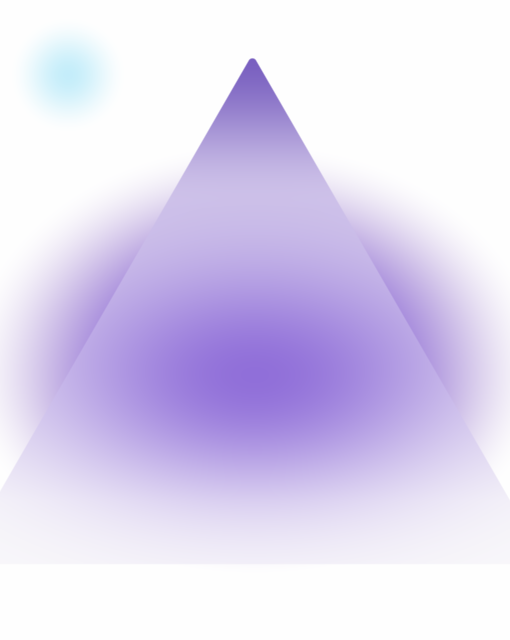
Give the GLSL for this background, as a WebGL 1 fragment shader.

```glsl
precision highp float;
// Soft violet halo behind a tall translucent triangle, with a small cyan glow at the upper left.
uniform vec2 u_resolution;

// Signed distance to a downward-opening 60 degree wedge with a rounded tip.
float roundedWedge(vec2 q, float radius) {
  q.x = abs(q.x);
  float along = dot(q, vec2(0.5, -0.8660254));
  float side = dot(q, vec2(0.8660254, 0.5));
  return (along < 0.0 ? length(q) : side) - radius;
}

// Vertical wash of the triangle: deep violet, lavender, then near white.
vec3 triangleWash(float y) {
  vec3 wash = mix(vec3(0.83, 0.79, 0.92), vec3(0.47, 0.37, 0.75), smoothstep(0.674, 0.922, y));
  return mix(wash, vec3(0.978, 0.975, 0.982), 1.0 - clamp((y - 0.219) / 0.455, 0.0, 1.0));
}

void main() {
  // Canvas heights, centred horizontally
  vec2 p = (gl_FragCoord.xy - vec2(0.5 * u_resolution.x, 0.0)) / u_resolution.y;
  float pixel = 1.0 / u_resolution.y;
  vec3 violet = vec3(0.565, 0.435, 0.85);
  vec3 color = vec3(0.997);

  // Cyan glow
  float cyanGlow = 1.0 - smoothstep(0.0, 0.094, length(p - vec2(-0.292, 0.883)));
  color = mix(color, vec3(0.77, 0.93, 0.98), cyanGlow);

  // Back halo, flatter below its centre and greyer toward the rim
  vec2 fromGlow = p - vec2(0.0, 0.414);
  float stretch = mix(1.45, 1.25, smoothstep(-0.1, 0.1, fromGlow.y));
  float halo = 1.0 - smoothstep(0.169, 0.46, length(fromGlow * vec2(1.0, stretch)));
  color = mix(color, mix(vec3(0.57, 0.43, 0.76), violet, halo), halo);

  // Triangle with a wide inner glow
  vec2 inner = fromGlow / vec2(0.319, 0.182);
  vec3 triangleColor = mix(triangleWash(p.y), violet, exp(-dot(inner, inner)));
  float edge = max(roundedWedge(p - vec2(-0.004, 0.9023), 0.0065), 0.1185 - p.y);
  color = mix(color, triangleColor, 1.0 - smoothstep(-pixel, pixel, edge));

  gl_FragColor = vec4(color, 1.0);
}
```
